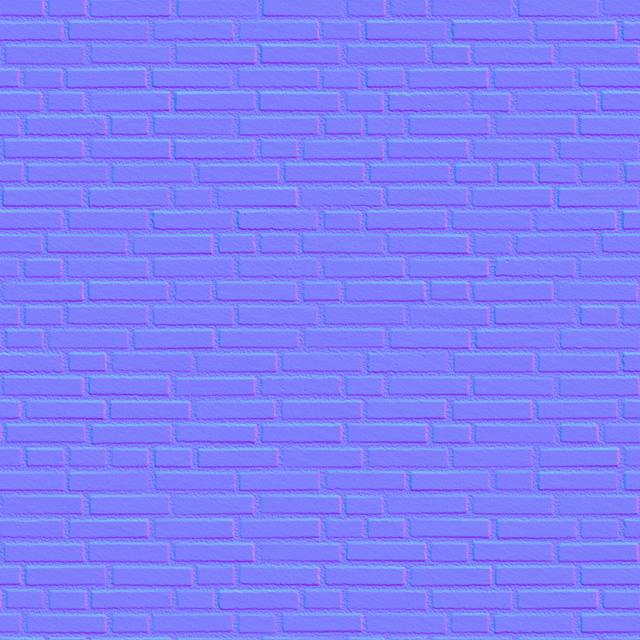
This texture map is drawn by a WebGL 2 fragment shader. Its source:

```glsl
#version 300 es
precision highp float;
// Tangent-space normal map of a worn brick wall in a quarter-offset bond.

uniform vec2 u_resolution;
out vec4 fragColor;

const float TAU = 6.2831853;
const float ROWS = 27.0;          // courses up the canvas; one course = one length unit
const float UNITS = 15.0;         // half-brick units across the canvas
const float UNIT_WIDTH = ROWS / UNITS;
const float JOINT = 0.23;         // mortar thickness
const float HEADER_CHANCE = 0.2;
const float BLUE_GAIN = 0.988;

struct Brick {
    vec2 local;     // position relative to the brick centre
    vec2 halfSize;
    vec2 tilt;      // slope of its face
    float relief;   // height above the mortar
    float wear;     // raggedness of its edges
};

float hash(vec2 p) {
    vec3 q = fract(vec3(p.xyx) * vec3(0.1031, 0.1030, 0.0973));
    q += dot(q, q.yzx + 33.33);
    return fract((q.x + q.y) * q.z);
}

vec2 hash2(vec2 p) {
    return vec2(hash(p), hash(p + 57.3));
}

// Tiling cellular noise: distance to the nearest scattered point.
float cells(vec2 p, float scale) {
    p *= scale;
    vec2 base = floor(p);
    float nearest = 2.0;
    for (int y = -1; y <= 1; y++) {
        for (int x = -1; x <= 1; x++) {
            vec2 cell = base + vec2(x, y);
            vec2 point = cell + hash2(mod(cell, ROWS * scale));
            nearest = min(nearest, distance(p, point));
        }
    }
    return nearest;
}

// Tiling layered sines for slow undulation.
float waves(vec2 p) {
    vec2 t = p * TAU / ROWS;
    float bend = sin(dot(t, vec2(11.0, 17.0)));
    return 0.5 * sin(dot(t, vec2(9.0, 43.0)) + bend)
         + 0.3 * sin(dot(t, vec2(-31.0, 61.0)) + 2.0 * bend)
         + 0.2 * sin(dot(t, vec2(47.0, 89.0)) - 2.0 * bend);
}

float roundedBox(vec2 p, vec2 halfSize, float radius) {
    vec2 q = abs(p) - halfSize + radius;
    return length(max(q, 0.0)) + min(max(q.x, q.y), 0.0) - radius;
}

// Walk along a course, choosing whole or half bricks until p is reached.
Brick findBrick(vec2 p) {
    float v = p.y - 0.2;
    float row = mod(floor(v), ROWS);
    float parity = mod(row + (row < 7.0 ? 1.0 : 0.0), 2.0);
    float phase = 0.05 + 0.5 * parity + 0.08 * (hash(vec2(row, 3.0)) - 0.5);
    float start = floor(hash(vec2(row, 8.0)) * UNITS);
    float u = mod(p.x / UNIT_WIDTH - phase - start, UNITS);

    float left = 0.0;
    float span = 2.0;
    for (int i = 0; i < 15; i++) {
        bool header = hash(vec2(left + 20.0, row)) < HEADER_CHANCE;
        span = header || left > UNITS - 1.5 ? 1.0 : 2.0;
        if (u < left + span) break;
        left += span;
    }

    vec2 id = vec2(left + 41.0, row + 13.0);
    vec2 jitter = hash2(id) - 0.5;
    vec2 local = vec2((u - left - 0.5 * span) * UNIT_WIDTH, fract(v) - 0.5);
    local += jitter * vec2(0.08, 0.05);
    local.y += local.x * 0.025 * (hash(id + 5.0) - 0.5);
    vec2 halfSize = 0.5 * (vec2(span * UNIT_WIDTH, 1.0) - JOINT);
    halfSize -= 0.025 * hash2(id + 9.0);
    vec2 tilt = (hash2(id + 17.0) - 0.5) * vec2(0.02, 0.035);
    float relief = mix(0.033, 0.052, hash(id + 23.0));
    return Brick(local, halfSize, tilt, relief, pow(hash(id + 29.0), 6.0));
}

// Surface height at a small offset from p, on the brick that owns p.
float surface(vec2 p, vec2 offset, Brick brick) {
    vec2 at = p + offset;
    vec2 local = brick.local + offset;
    float grain = cells(at, 9.0);
    float ragged = cells(at, 4.0) - 0.45;
    float edge = roundedBox(local, brick.halfSize, 0.09);
    edge += (0.03 + 0.08 * brick.wear) * ragged;
    float bevel = mix(0.055, 0.075, smoothstep(-0.1, 0.1, local.y));
    float face = 1.0 - smoothstep(-bevel, bevel, edge);

    float mortar = 0.021 * grain + 0.008 * ragged;
    float pit = -0.02 * (1.0 - smoothstep(0.0, 0.06, cells(at, 1.0)))
              * step(0.7, brick.wear);
    float clay = brick.relief + 0.005 * grain + 0.0022 * waves(at)
               + 0.002 * ragged + dot(brick.tilt, local) + pit;
    return mix(mortar, clay, face);
}

void main() {
    vec2 p = gl_FragCoord.xy / u_resolution * ROWS;
    Brick brick = findBrick(p);
    float reach = max(0.025, 0.5 * ROWS / min(u_resolution.x, u_resolution.y));
    vec2 dx = vec2(reach, 0.0);
    vec2 dy = vec2(0.0, reach);
    vec2 slope = vec2(surface(p, dx, brick) - surface(p, -dx, brick),
                      surface(p, dy, brick) - surface(p, -dy, brick)) / (2.0 * reach);
    vec3 normal = normalize(vec3(-slope, 1.0));
    vec3 color = (0.5 + 0.5 * normal) * vec3(1.0, 1.0, BLUE_GAIN);
    fragColor = vec4(color, 1.0);
}
```
